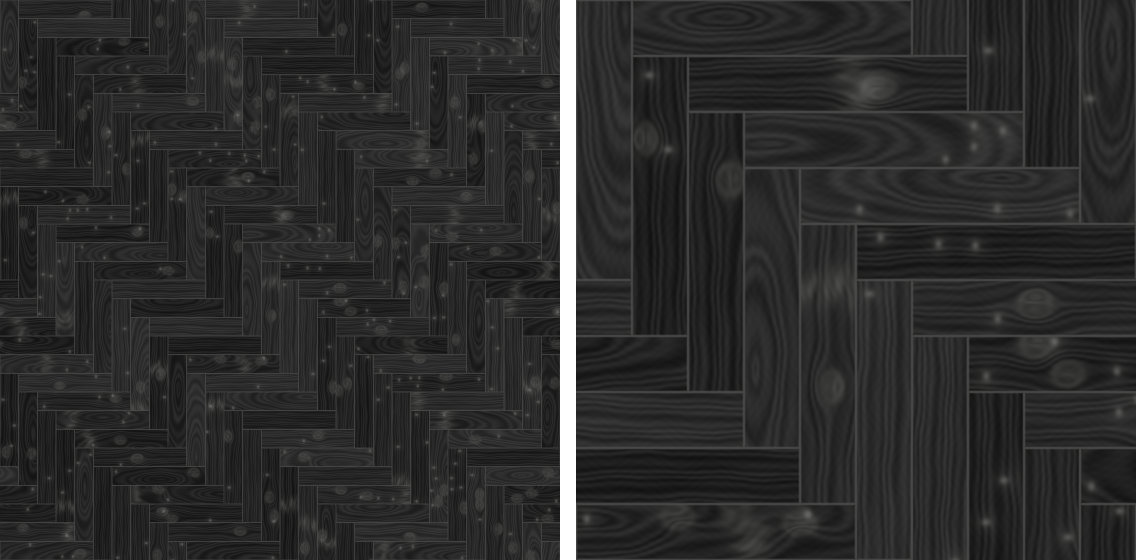
Left, the full canvas; right, a detail of the centre.
A WebGL 1 fragment shader for this texture:

```glsl
precision highp float;
// Charred-wood herringbone floor: 30 x 30 cells, each plank 5 cells by 1.
// Diagonal cell index picks plank direction; layered sines draw the grain,
// streamlines bend it round knots, and cellular noise scatters pale flecks.
uniform vec2 u_resolution;

const float CELLS = 30.0;
const float PLANK_LENGTH = 5.0;
const float SEAM_HALF_WIDTH = 0.024;
const float TAU = 6.2831853;
const vec3 CHAR_DARK = vec3(0.112);
const vec3 CHAR_LIGHT = vec3(0.178);
const vec3 PALE_WOOD = vec3(0.42, 0.42, 0.41);
const vec3 SEAM_COLOR = vec3(0.30, 0.30, 0.295);

float hash(vec2 p) {
  return fract(sin(dot(p, vec2(127.1, 311.7))) * 43758.55);
}

vec2 hash2(vec2 p) {
  return vec2(hash(p), hash(p + 19.7));
}

// Returns plank-local position (along, across) and the plank's origin cell.
vec4 herringbone(vec2 p) {
  vec2 cell = floor(p);
  vec2 local = p - cell;
  float k = mod(cell.x + cell.y, 2.0 * PLANK_LENGTH);
  if (k < PLANK_LENGTH) {
    return vec4(local.x + k, local.y, cell - vec2(k, 0.0));
  }
  k -= PLANK_LENGTH;
  return vec4(local.y + k, local.x, cell - vec2(0.0, k));
}

// Smooth irregular wave made of layered sines, about -1 to 1.
float waves(vec2 p, float phase) {
  return 0.5 * sin(p.x + 1.3 * sin(p.y + phase) + phase)
       + 0.3 * sin(2.3 * p.x - 1.7 * p.y + 2.1 * phase)
       + 0.2 * sin(4.1 * p.x + 3.3 * p.y + 3.7 * phase);
}

// Cellular noise: small pale flecks, stretched across the grain.
float flecks(vec2 p, vec2 seed, float density) {
  vec2 q = p * vec2(1.6, 2.0);
  vec2 cell = floor(q);
  float sum = 0.0;
  for (int y = -1; y <= 1; y++) {
    for (int x = -1; x <= 1; x++) {
      vec2 c = cell + vec2(float(x), float(y));
      vec2 d = (q - c - 0.2 - 0.6 * hash2(c + seed)) / vec2(0.11, 0.17);
      float present = step(hash(c + seed * 1.3 + 7.1), density);
      sum += present * (exp(-dot(d, d)) + 0.25 * exp(-0.12 * dot(d, d)));
    }
  }
  return sum;
}

// Grain height across the plank; may close into long cathedral arches.
float grainField(vec2 p, vec2 seed, float phase) {
  vec2 center = vec2(PLANK_LENGTH, 1.0) * hash2(seed + 3.1);
  float arch = length((p - center) * vec2(0.23, 1.0));
  float straight = p.y + 0.04 * (p.x - center.x) * (hash(seed + 5.3) - 0.5);
  float field = mix(straight, arch, step(0.62, hash(seed + 8.9)));
  return field + 0.045 * waves(vec2(p.x * 1.5, p.y * 2.0), phase);
}

// Charcoal wood with grain, knots, pale sap patches and flecks.
vec3 wood(vec2 p, vec2 seed, float pixel) {
  float phase = TAU * hash(seed + 1.7);
  float field = grainField(p, seed, phase);
  float pale = 0.0;
  for (int i = 0; i < 2; i++) {
    vec2 s = seed + 31.3 * float(i + 1);
    float present = step(hash(s + 2.2), 0.28);
    vec2 q = p - vec2(PLANK_LENGTH, 1.0) * (0.12 + 0.76 * hash2(s));
    float r2 = dot(q * vec2(0.75, 1.0), q * vec2(0.75, 1.0));
    field -= present * q.y * 0.09 / (r2 + 0.035);
    float rim = exp(-pow((sqrt(r2) - 0.2) / 0.06, 2.0));
    pale += present * (0.32 * exp(-r2 * 22.0) + 0.14 * rim);
  }

  // Fine growth lines soften when they approach the pixel size.
  float lines = mix(6.0, 8.5, hash(seed + 6.4));
  float fine = sin(TAU * field * lines + 1.6 * sin(field * 13.0 + phase));
  float broad = sin(field * 15.0 + phase + waves(p, phase));
  float pores = sin(p.x * 17.0 + phase) * sin(p.y * 43.0 + 3.0 * sin(p.x * 5.0));
  float detail = 1.0 - smoothstep(0.3, 0.9, pixel * lines);
  float cloud = waves(p * vec2(1.3, 3.0), phase + 2.0);

  // A ragged patch of lighter wood crosses some planks.
  float patchX = PLANK_LENGTH * hash(seed + 12.6);
  float offset = p.x - patchX + 0.2 * waves(p.yx * vec2(5.0, 2.0), phase);
  float patchMask = step(hash(seed + 14.8), 0.22) * exp(-offset * offset * 9.0);
  pale += patchMask * (0.30 + 0.22 * waves(vec2(field * 12.0, p.x * 4.0), phase));
  pale += 0.55 * flecks(p, seed, mix(0.02, 0.15, hash(seed + 16.1)));

  float tone = hash(seed + 10.5);
  vec3 color = mix(CHAR_DARK, CHAR_LIGHT, tone);
  color += 0.026 * fine * detail + 0.013 * broad + 0.010 * cloud;
  color += 0.008 * pores * detail;
  return mix(color, PALE_WOOD, clamp(pale, 0.0, 0.85));
}

void main() {
  vec2 p = gl_FragCoord.xy / u_resolution * CELLS;
  float pixel = CELLS / min(u_resolution.x, u_resolution.y);
  vec4 plank = herringbone(p);
  vec2 seed = mod(plank.zw, CELLS);

  vec2 border = min(plank.xy, vec2(PLANK_LENGTH, 1.0) - plank.xy);
  float edge = min(border.x, border.y);
  float seam = 1.0 - smoothstep(SEAM_HALF_WIDTH - 0.5 * pixel,
                                SEAM_HALF_WIDTH + 0.5 * pixel, edge);

  vec3 color = wood(plank.xy, seed, pixel);
  gl_FragColor = vec4(mix(color, SEAM_COLOR, 0.8 * seam), 1.0);
}
```
